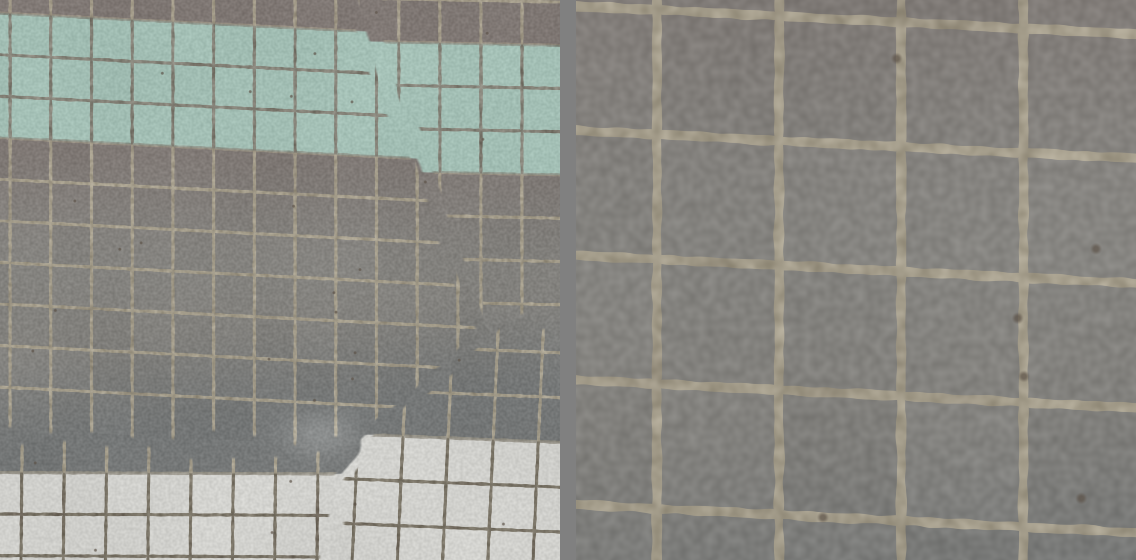
Left: the whole. Right: its middle third, enlarged.
Write a Shadertoy shader that draws this texture.

```glsl
// Worn mosaic wall: grey, teal and white square tiles in four misaligned patches.

const vec3 GREY_TOP = vec3(0.495, 0.465, 0.450);
const vec3 GREY_MID = vec3(0.515, 0.510, 0.495);
const vec3 GREY_LOW = vec3(0.455, 0.465, 0.465);
const vec3 TEAL = vec3(0.635, 0.745, 0.705);
const vec3 WHITE = vec3(0.815, 0.815, 0.800);
const vec3 GROUT_ON_GREY = vec3(0.650, 0.620, 0.545);
const vec3 GROUT_ON_TEAL = vec3(0.520, 0.500, 0.460);
const vec3 GROUT_ON_WHITE = vec3(0.450, 0.425, 0.370);
const vec3 STAIN = vec3(0.36, 0.32, 0.28);

const float GROUT_HALF_WIDTH = 0.0028;
const float TEAL_ROWS = 3.0;
const float EDGE_ROW_STRENGTH = 0.6;  // grout strength where two colours meet
const float LINE_END_SPREAD = 0.022;  // uneven line ends along the seams
const float GRAIN_SCALE = 190.0;
const float GRAIN_STRENGTH = 0.055;
const float TILE_VARIATION = 0.018;
const float SPECK_CELLS = 26.0;
const float SPECK_CHANCE = 0.035;

// A tile grid: first crossing, tile size, and lean of its columns and rows.
struct Patch { vec2 origin; vec2 pitch; vec2 lean; float seed; bool isLower; };

const Patch MAIN = Patch(vec2(0.0180, 0.0234), vec2(0.0727, 0.0742), vec2(0.0, 0.05), 1.0, false);
const Patch RIGHT = Patch(vec2(0.7122, 0.0609), vec2(0.0733, 0.0772), vec2(0.0, 0.02), 2.0, false);
const Patch LOW_LEFT = Patch(vec2(0.0475, 0.8438), vec2(0.0755, 0.0742), vec2(0.01, 0.004), 3.0, true);
const Patch LOW_RIGHT = Patch(vec2(0.6740, 0.7500), vec2(0.0807, 0.0800), vec2(0.045, 0.04), 4.0, true);

float hash(vec2 p) {
    vec3 q = fract(vec3(p.xyx) * 0.1031);
    q += dot(q, q.yzx + 33.33);
    return fract((q.x + q.y) * q.z);
}

float cornerGradient(vec2 cell, vec2 offset) {
    float angle = 6.2832 * hash(cell);
    return dot(vec2(cos(angle), sin(angle)), offset);
}

// Gradient noise, roughly -0.7 to 0.7
float noise(vec2 p) {
    vec2 i = floor(p), f = fract(p);
    vec2 u = f * f * f * (f * (f * 6.0 - 15.0) + 10.0);
    vec2 e = vec2(1.0, 0.0);
    return mix(mix(cornerGradient(i, f), cornerGradient(i + e.xy, f - e.xy), u.x),
               mix(cornerGradient(i + e.yx, f - e.yx), cornerGradient(i + 1.0, f - 1.0), u.x), u.y);
}

// Colour of one patch at p; seamDist is the distance to its border.
vec3 tilePatch(Patch t, vec2 p, float seamDist, float pixel) {
    vec2 grid = (p + t.lean * vec2(p.y, -p.x) - t.origin) / t.pitch;
    vec2 nearest = floor(grid + 0.5);
    vec2 tile = floor(grid);

    // Tile colours change by row
    float soft = pixel / t.pitch.y;
    float colored = smoothstep(-soft, soft, grid.y);
    if (!t.isLower) colored *= 1.0 - smoothstep(-soft, soft, grid.y - TEAL_ROWS);
    vec3 grey = mix(GREY_TOP, GREY_MID, smoothstep(0.2, 0.5, p.y));
    grey = mix(grey, GREY_LOW, smoothstep(0.6, 0.82, p.y + 0.1 * p.x));
    vec3 color = mix(grey, t.isLower ? WHITE : TEAL, colored);
    color += TILE_VARIATION * (hash(tile + 17.0 * t.seed) - 0.5);

    // Grout lines with ragged width, stopping short of the seams
    vec2 lineDist = abs(grid - nearest) * t.pitch;
    float halfWidth = GROUT_HALF_WIDTH * (1.0 + 0.45 * noise(p * 75.0));
    vec2 lines = 1.0 - smoothstep(halfWidth - 0.6 * pixel, halfWidth + 0.6 * pixel, lineDist);
    vec2 gap = LINE_END_SPREAD * vec2(hash(vec2(nearest.x + 40.0, t.seed)), hash(vec2(t.seed, nearest.y + 70.0)));
    lines *= smoothstep(vec2(0.0), vec2(0.008), seamDist - gap);
    bool edgeRow = nearest.y == 0.0 || (!t.isLower && nearest.y == TEAL_ROWS);
    if (edgeRow) lines.y *= EDGE_ROW_STRENGTH;
    float grout = 0.92 * max(lines.x, lines.y);

    // Grout tint and dirt
    vec3 groutColor = mix(GROUT_ON_GREY, t.isLower ? GROUT_ON_WHITE : GROUT_ON_TEAL, colored);
    float dirt = smoothstep(0.05, 0.5, noise(p * vec2(24.0, 19.0) + t.seed));
    groutColor = mix(groutColor, STAIN, dirt * mix(0.12, 0.5, colored));
    groutColor += 0.09 * noise(p * 95.0);
    return mix(color, groutColor, grout);
}

void mainImage(out vec4 fragColor, in vec2 fragCoord) {
    float pixel = 1.0 / iResolution.y;
    vec2 p = fragCoord / iResolution.xy;
    p.y = 1.0 - p.y;  // rows count downward

    // Seams between patches, slightly wavy
    float wave = 0.006 * noise(p * 22.0);
    float upperSide = p.x - (0.632 + 0.4 * p.y) + wave;
    float slope = max(0.573, 0.5885 + 0.84 * (0.875 - p.x));
    float lowerSide = p.y - min(0.775 + 0.05 * p.x, slope) + wave;
    float cornerSide = p.x - mix(0.642, 0.597, smoothstep(0.80, 0.87, p.y)) + wave;

    float upperDist = min(abs(upperSide), abs(lowerSide));
    float lowerDist = min(abs(cornerSide), abs(lowerSide));
    float blend = 0.002 + pixel;
    vec3 upper = mix(tilePatch(MAIN, p, upperDist, pixel), tilePatch(RIGHT, p, upperDist, pixel),
                     smoothstep(-blend, blend, upperSide));
    vec3 lower = mix(tilePatch(LOW_LEFT, p, lowerDist, pixel), tilePatch(LOW_RIGHT, p, lowerDist, pixel),
                     smoothstep(-blend, blend, cornerSide));
    vec3 color = mix(upper, lower, smoothstep(-blend, blend, lowerSide));

    // Pale smear above the white corner
    vec2 smear = (p - vec2(0.57, 0.775)) / vec2(0.06, 0.04);
    color += 0.10 * exp(-dot(smear, smear)) * (1.0 - smoothstep(-0.01, 0.01, cornerSide));

    // Fine stipple, broad shading and scattered dark specks
    color += GRAIN_STRENGTH * (noise(p * GRAIN_SCALE) + 0.5 * noise(p * GRAIN_SCALE * 0.5));
    color += 0.025 * noise(p * 4.0);
    vec2 cell = floor(p * SPECK_CELLS);
    vec2 center = 0.25 + 0.5 * vec2(hash(cell + 5.0), hash(cell + 9.0));
    float speckDist = length((fract(p * SPECK_CELLS) - center) / SPECK_CELLS);
    float speck = step(hash(cell + 31.0), SPECK_CHANCE) * (1.0 - smoothstep(0.001, 0.004, speckDist));
    fragColor = vec4(mix(color, STAIN, 0.7 * speck), 1.0);
}
```
